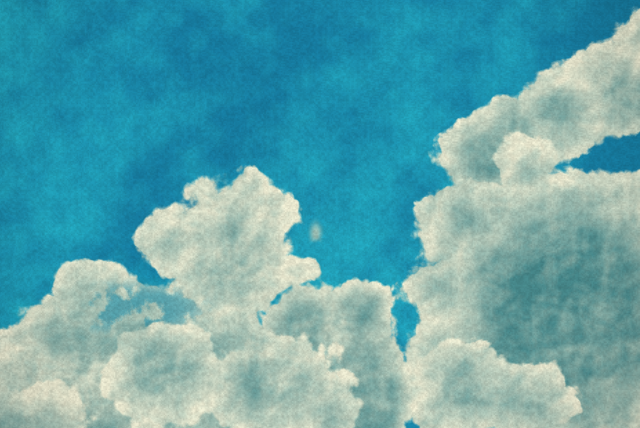
Give the GLSL for this texture, as a Shadertoy shader.

```glsl
// Towering cumulus clouds against a weathered turquoise sky with paper grain.

float hash(vec2 p) {
    return fract(sin(dot(p, vec2(127.1, 311.7))) * 43758.5453);
}

float noise(vec2 p) {
    vec2 i = floor(p), f = fract(p);
    f = f * f * (3.0 - 2.0 * f);
    return mix(mix(hash(i), hash(i + vec2(1, 0)), f.x),
               mix(hash(i + vec2(0, 1)), hash(i + vec2(1, 1)), f.x), f.y);
}

float fbm(vec2 p) {
    float sum = 0.0, amp = 0.5;
    for (int i = 0; i < 6; i++) {
        sum += amp * noise(p);
        p = mat2(1.6, 1.2, -1.2, 1.6) * p + 7.3;
        amp *= 0.5;
    }
    return sum;
}

// Rounded bumps around scattered cell centres
float bumps(vec2 p) {
    vec2 cell = floor(p);
    float nearest = 2.0;
    for (int y = -1; y <= 1; y++)
    for (int x = -1; x <= 1; x++) {
        vec2 c = cell + vec2(x, y);
        vec2 seed = c + vec2(hash(c), hash(c + 41.7));
        nearest = min(nearest, length(p - seed));
    }
    return 1.0 - nearest;
}

float billow(vec2 p) {
    float sum = 0.0, amp = 0.5;
    p += 0.025 * vec2(noise(p * 18.0), noise(p * 18.0 + 30.0));
    p *= 10.0;
    for (int i = 0; i < 4; i++) {
        sum += amp * bumps(p);
        p = mat2(1.7, 1.1, -1.1, 1.7) * p + 3.1;
        amp *= 0.5;
    }
    return sum;
}

float lobe(vec2 p, float x, float y, float rx, float ry) {
    vec2 r = vec2(rx, ry);
    return (length((p - vec2(x, y)) / r) - 1.0) * min(rx, ry);
}

float join(float a, float b) {
    float h = max(0.025 - abs(a - b), 0.0);
    return min(a, b) - h * h * 10.0;
}

// Sunlit rim fading into a shaded core
void paint(inout vec3 col, float d, float light, float core, float width) {
    float tone = mix(0.93, core, smoothstep(0.0, width, -d)) + light;
    vec3 cloud = mix(vec3(0.27, 0.52, 0.53), vec3(0.87, 0.88, 0.79), clamp(tone, 0.0, 1.06));
    col = mix(col, cloud, smoothstep(0.005, -0.007, d));
}

void mainImage(out vec4 fragColor, in vec2 fragCoord) {
    vec2 p = fragCoord / iResolution.y;

    // Sky with diagonal mottled streaks
    vec2 s = mat2(0.8, 0.6, -0.6, 0.8) * p;
    float streak = fbm(vec2(s.x * 5.0, s.y * 3.0) + 4.0);
    float mottle = fbm(p * 22.0);
    float glow = 0.5 + 2.0 * (streak - 0.5) + 0.9 * (mottle - 0.5);
    glow += 0.25 - 0.3 * p.x - 0.2 * smoothstep(0.5, 1.0, p.y);
    vec3 col = mix(vec3(0.085, 0.48, 0.62), vec3(0.13, 0.64, 0.73), clamp(glow, 0.0, 1.0));

    // Shared surface relief, lit from the upper left
    float b = billow(p);
    float soft = fbm(p * 9.0 + 20.0);
    float light = 0.85 * (b - billow(p + vec2(-0.011, 0.014)));
    light += 0.6 * (soft - 0.49) + 0.35 * (mottle - 0.49);
    float rough = 0.07 * (b - 0.5) + 0.05 * (soft - 0.5) + 0.015 * (mottle - 0.5);

    // Rear crest of the right tower
    float d = lobe(p, 1.15, 0.62, 0.13, 0.13);
    d = join(d, lobe(p, 1.21, 0.68, 0.12, 0.11));
    d = join(d, lobe(p, 1.31, 0.73, 0.12, 0.105));
    d = join(d, lobe(p, 1.46, 0.78, 0.13, 0.11));
    d = join(d, lobe(p, 1.38, 0.86, 0.04, 0.035));
    d = join(d, lobe(p, 1.51, 0.93, 0.06, 0.08));
    paint(col, d - rough, light, 0.45, 0.10);

    // Main body of the right tower
    d = lobe(p, 1.05, 0.32, 0.11, 0.085);
    d = join(d, lobe(p, 1.10, 0.48, 0.125, 0.12));
    d = join(d, lobe(p, 1.23, 0.61, 0.075, 0.075));
    d = join(d, lobe(p, 1.41, 0.53, 0.16, 0.085));
    d = join(d, lobe(p, 1.33, 0.27, 0.32, 0.33));
    d = join(d, lobe(p, 1.06, 0.12, 0.12, 0.20));
    paint(col, d - rough, light, 0.17, 0.17);

    // Low grey cloud in the gap
    d = lobe(p, 0.83, 0.255, 0.09, 0.09);
    d = join(d, lobe(p, 0.72, 0.22, 0.12, 0.11));
    d = join(d, lobe(p, 0.80, 0.04, 0.17, 0.24));
    paint(col, d - rough, light, 0.42, 0.06);

    // Left tower and its stepped shoulder
    d = lobe(p, 0.54, 0.40, 0.135, 0.17);
    d = join(d, lobe(p, 0.475, 0.55, 0.035, 0.045));
    d = join(d, lobe(p, 0.585, 0.56, 0.025, 0.05));
    d = join(d, lobe(p, 0.64, 0.50, 0.045, 0.045));
    d = join(d, lobe(p, 0.40, 0.43, 0.08, 0.085));
    d = join(d, lobe(p, 0.68, 0.365, 0.045, 0.025));
    d = join(d, lobe(p, 0.22, 0.29, 0.11, 0.11));
    d = join(d, lobe(p, 0.13, 0.20, 0.10, 0.11));
    d = join(d, lobe(p, 0.34, 0.06, 0.38, 0.28));
    paint(col, d - rough, light, 0.60, 0.10);

    // Sky showing through thin patches, and a stray wisp
    float gap = smoothstep(0.5, 0.66, mottle) * smoothstep(0.02, -0.03, lobe(p, 0.32, 0.28, 0.16, 0.06));
    col = mix(col, vec3(0.18, 0.56, 0.64), 0.7 * gap);
    float wisp = smoothstep(0.01, -0.01, lobe(p, 0.738, 0.455, 0.012, 0.022)) * smoothstep(0.4, 0.65, mottle);
    col = mix(col, vec3(0.60, 0.74, 0.70), wisp);

    // Foreground billows
    d = join(lobe(p, 1.08, 0.09, 0.12, 0.11), lobe(p, 1.22, 0.06, 0.12, 0.09));
    d = join(d, lobe(p, 1.50, -0.01, 0.06, 0.05));
    paint(col, d - rough, light, 0.42, 0.10);
    d = join(lobe(p, 0.38, 0.13, 0.13, 0.13), lobe(p, 0.64, 0.09, 0.15, 0.13));
    d = join(d, lobe(p, 0.05, 0.01, 0.16, 0.09));
    d = join(d, lobe(p, 0.77, 0.03, 0.07, 0.11));
    paint(col, d - rough, light, 0.52, 0.09);

    // Paper grain and darkened corners
    float grain = noise(p * 150.0) + noise(p * 310.0) - 1.0;
    col *= 1.0 + 0.09 * grain;
    col *= 1.0 - 0.10 * smoothstep(0.55, 0.95, length(p - vec2(0.75, 0.5)));
    fragColor = vec4(clamp(col, 0.0, 1.0), 1.0);
}
```
